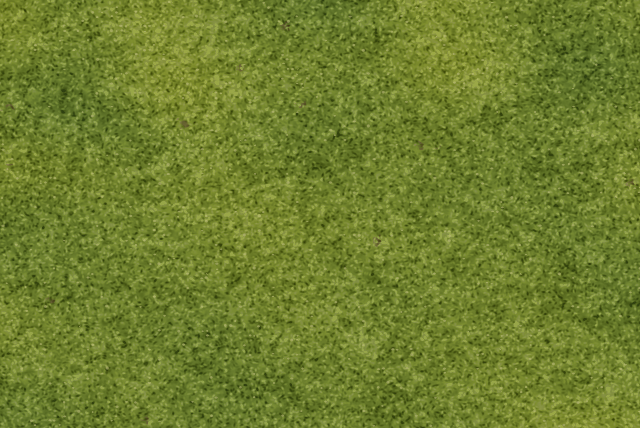
A Shadertoy shader for this texture:

```glsl
const vec3 DEEP   = vec3(0.20, 0.26, 0.05);
const vec3 SHADOW = vec3(0.29, 0.35, 0.08);
const vec3 DARK   = vec3(0.36, 0.43, 0.13);
const vec3 GRASS  = vec3(0.42, 0.49, 0.17);
const vec3 LIGHT  = vec3(0.48, 0.55, 0.19);
const vec3 PALE   = vec3(0.51, 0.56, 0.27);
const vec3 BRIGHT = vec3(0.59, 0.65, 0.29);
const vec3 STRAW  = vec3(0.74, 0.74, 0.48);
const vec3 SOIL   = vec3(0.37, 0.31, 0.20);

vec3 hash3(vec2 p) {
    vec3 q = fract(p.xyx * vec3(0.1031, 0.1030, 0.0973));
    q += dot(q, q.yxz + 33.33);
    return fract((q.xxy + q.yzz) * q.zyx);
}

// Signed cellular noise of turned ellipses, scaled to unit deviation
float grains(vec2 p, float width, float seed) {
    vec2 cell = floor(p);
    float sum = 0.0;
    for (int y = -1; y <= 1; y++)
    for (int x = -1; x <= 1; x++) {
        vec2 id = cell + vec2(x, y);
        vec3 place = hash3(id + seed);
        vec3 look = hash3(id + seed + 57.3);
        vec2 d = p - id - place.xy;
        float angle = 3.14159 * look.x;
        vec2 axis = vec2(cos(angle), sin(angle));
        vec2 e = vec2(dot(d, axis), dot(d, vec2(-axis.y, axis.x)) / width);
        float fall = max(1.0 - dot(e, e), 0.0);
        sum += (2.0 * place.z - 1.0) * fall * fall;
    }
    return sum / sqrt(0.21 * width);
}

// Soft scattered spots, present in a given share of the cells
float flecks(vec2 p, float share, float radius, float seed) {
    vec2 cell = floor(p);
    vec3 h = hash3(cell + seed);
    vec3 k = hash3(cell + seed + 19.7);
    vec2 d = p - cell - mix(vec2(0.35), vec2(0.65), h.xy);
    d.y *= 1.0 + 0.6 * k.x;
    float r = radius * (0.6 + 0.4 * k.y);
    return step(h.z, share) * (1.0 - smoothstep(0.35 * r, r, length(d)));
}

// Blends to the next colour as the tone rises from a to b
vec3 rise(vec3 base, vec3 next, float tone, float a, float b) {
    return mix(base, next, clamp((tone - a) / (b - a), 0.0, 1.0));
}

vec3 grassColor(float tone) {
    vec3 c = rise(DEEP, SHADOW, tone, -2.8, -1.8);
    c = rise(c, DARK, tone, -1.8, -0.9);
    c = rise(c, GRASS, tone, -0.9, -0.1);
    c = rise(c, LIGHT, tone, -0.1, 0.55);
    c = rise(c, PALE, tone, 0.55, 1.15);
    return rise(c, BRIGHT, tone, 1.15, 1.85);
}

// Broad sunlit bands, strongest toward the top
float glow(vec2 p) {
    float bands = cos((p.x - 0.45 - 0.15 * (p.y - 0.8)) * 11.0);
    float swell = sin(p.x * 5.0 + p.y * 7.0 + 1.0);
    return bands * smoothstep(0.25, 0.95, p.y) + 0.35 * swell;
}

void mainImage(out vec4 fragColor, in vec2 fragCoord) {
    vec2 p = fragCoord / iResolution.y;
    vec2 flat_ = p * vec2(0.75, 1.2);

    // Worn and lush patches at several sizes
    float sun = glow(p);
    float broad = grains(flat_ * 5.0, 0.8, 11.0);
    float patches = grains(flat_ * 13.0, 0.7, 23.0);
    float clumps = grains(flat_ * 34.0, 0.7, 37.0);
    float dry = 0.6 * patches + 0.5 * broad + 0.4 * clumps;

    // Short blades and tufts
    float blades = grains(p * vec2(138.0, 150.0), 0.6, 101.0);
    float tufts = grains(p * vec2(72.0, 84.0), 0.65, 211.0);
    float tone = 0.78 * blades + 0.38 * tufts + 0.2 * clumps
               + 0.18 * patches + 0.16 * broad + 0.26 * sun;
    vec3 color = grassColor(tone);

    // Yellow warmth in sunlit areas, cooler green elsewhere
    float warmth = 0.6 * sun + 0.4 * broad;
    color += clamp(warmth, -1.5, 1.5) * vec3(0.018, 0.008, -0.012);

    // Bare soil, then dry straw tips
    float soil = flecks(p * 22.0 + 0.1 * vec2(blades, tufts), 0.018, 0.3, 307.0);
    color = mix(color, SOIL + 0.05 * blades, 0.65 * soil);
    float worn = smoothstep(0.9, 2.2, dry);
    float straw = flecks(p * 90.0, 0.035 + 0.16 * worn, 0.5, 401.0);
    color = mix(color, STRAW, 0.6 * straw);

    fragColor = vec4(clamp(color, 0.0, 1.0), 1.0);
}
```
